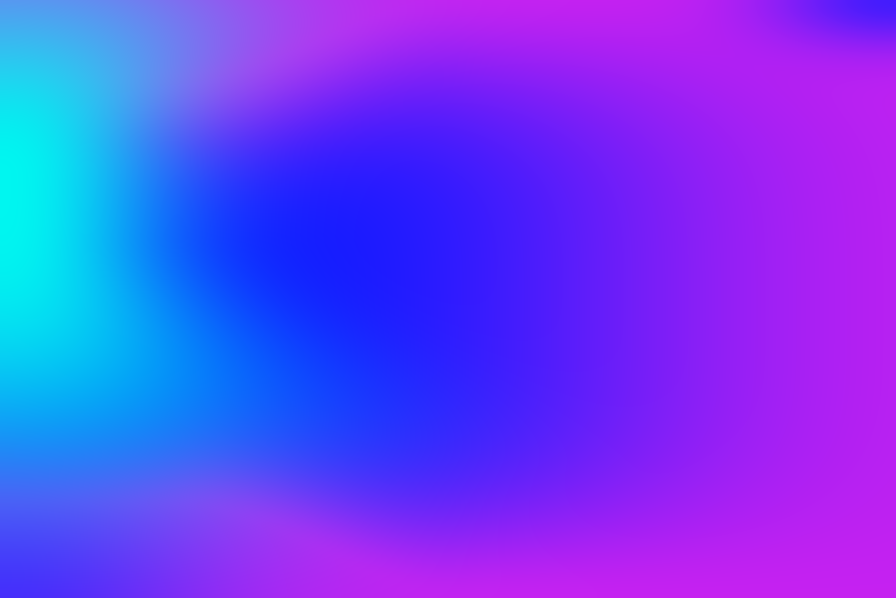
Give the GLSL for this background, as a Shadertoy shader.

```glsl
// A soft colour field: a magenta ground carries a broad indigo core, two indigo
// corners and a cyan glow spreading from the left edge.
// Each part is a smooth falloff in canvas fractions, used as a blend weight.

const vec3 MAGENTA = vec3(0.773, 0.130, 0.943);
const vec3 INDIGO  = vec3(0.176, 0.105, 1.000);
const vec3 CYAN    = vec3(0.000, 0.965, 0.940);

const vec2  CORE_CENTER = vec2(0.26, 0.482);
const float CORE_WIDTH  = 0.50;
const float CORE_GAIN   = 1.18;
const vec2  CORE_ABOVE  = vec2(0.40, 0.537);   // upper reach: left, right
const vec2  CORE_BELOW  = vec2(0.332, 0.488);  // lower reach: left, right

const vec2  LOW_CORNER_SIZE  = vec2(0.247, 0.293);
const float LOW_CORNER_GAIN  = 0.80;
const vec2  HIGH_CORNER_SIZE = vec2(0.143, 0.078);
const float HIGH_CORNER_GAIN = 0.85;

const float GLOW_HEIGHT = 0.707;
const float GLOW_ABOVE  = 0.385;
const float GLOW_BELOW  = 0.52;
const float GLOW_WIDTH  = 0.19;
const float GLOW_FLARE_LOW  = 0.17;
const float GLOW_FLARE_HIGH = 0.10;

float falloff(float d, float size, float power) {
    return exp(-pow(abs(d) / size, power));
}

float cornerGlow(vec2 p, vec2 corner, vec2 size) {
    vec2 d = (p - corner) / size;
    return exp(-dot(d, d));
}

// Rounded core whose vertical reach grows toward the right
float coreWeight(vec2 p) {
    vec2 d = p - CORE_CENTER;
    float spread = smoothstep(0.20, 0.52, p.x);
    vec2 reach = d.y > 0.0 ? CORE_ABOVE : CORE_BELOW;
    float r = d.y / mix(reach.x, reach.y, spread);
    float band = smoothstep(0.0, 1.0, 1.0 - r * r);
    return CORE_GAIN * falloff(d.x, CORE_WIDTH, 2.4) * band;
}

// Side glow that flares wider near the top and bottom
float glowWeight(vec2 p) {
    float d = p.y - GLOW_HEIGHT;
    float vertical = d > 0.0 ? falloff(d, GLOW_ABOVE, 2.0)
                             : falloff(d, GLOW_BELOW, 3.0);
    float width = GLOW_WIDTH
        + GLOW_FLARE_LOW * (1.0 - smoothstep(0.22, 0.61, p.y))
        + GLOW_FLARE_HIGH * smoothstep(0.746, 1.0, p.y);
    return vertical * falloff(p.x, width, 2.2);
}

void mainImage(out vec4 fragColor, in vec2 fragCoord) {
    vec2 p = fragCoord / iResolution.xy;

    // Indigo core and corners over the magenta ground
    float indigo = coreWeight(p)
        + LOW_CORNER_GAIN * cornerGlow(p, vec2(0.0), LOW_CORNER_SIZE)
        + HIGH_CORNER_GAIN * cornerGlow(p, vec2(1.0), HIGH_CORNER_SIZE);
    vec3 color = mix(MAGENTA, INDIGO, min(indigo, 1.25));

    // Cyan light from the left edge
    color = mix(color, CYAN, glowWeight(p));

    fragColor = vec4(clamp(color, 0.0, 1.0), 1.0);
}
```
